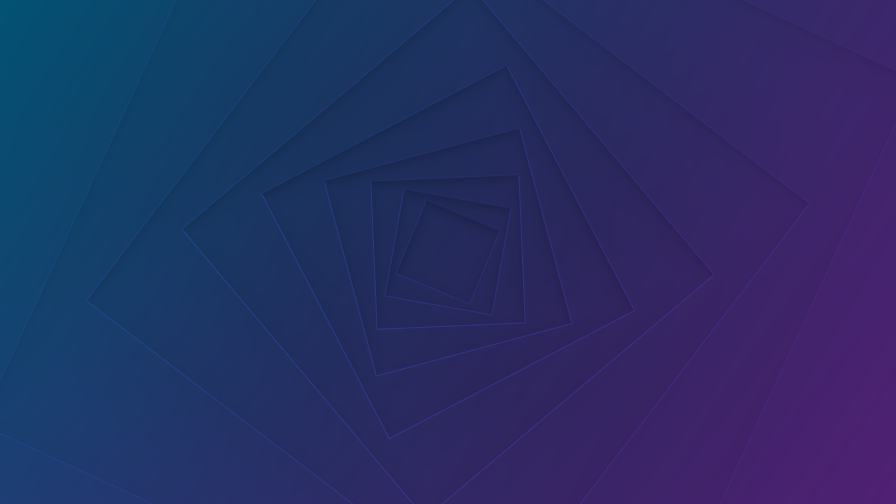
Reproduce this background procedurally as a WebGL 2 fragment shader.

```glsl
#version 300 es
precision highp float;
// Nested, twisting square cutouts over a teal to violet diagonal gradient.
uniform vec2 u_resolution;
out vec4 outColor;

const int SQUARE_COUNT = 8;
const float INNER_HALF_SIDE = 0.0788;
const float GROWTH = 1.366;
const float START_ANGLE = -0.395;
const float TWIST = 0.219;
const float LINE_WIDTH = 0.0021;
const float SHADOW_DROP = 0.008;

// Teal at the upper left, navy in the middle, violet at the lower right.
vec3 backdrop(vec2 uv) {
    float t = 0.73 * uv.x + 0.27 * (1.0 - uv.y);
    float mid = t - 0.5;
    vec3 color = vec3(0.008 + 0.29 * t,
                      0.305 - 0.31 * t + 0.125 * t * t,
                      0.39 + 0.16 * mid * mid);
    // The lower left corner leans towards a brighter blue.
    float corner = (1.0 - uv.x) * (1.0 - uv.y);
    return color + vec3(0.025, 0.0, 0.035) * corner * corner;
}

// Distance to the edge of a rotated square, negative inside.
float squareDistance(vec2 p, float halfSide, float angle) {
    vec2 axis = vec2(cos(angle), sin(angle));
    vec2 q = abs(vec2(dot(p, axis), dot(p, vec2(-axis.y, axis.x))));
    return max(q.x, q.y) - halfSide;
}

// Antialiased stroke along the zero level of a distance.
float stroke(float d, float width, float pixel) {
    return clamp(0.5 + (0.5 * width - abs(d)) / pixel, 0.0, 1.0);
}

// Soft shadow that a cutout's rim drops onto the layer below it.
float rimShadow(float d, float shiftedD, float blur, float pixel) {
    float inside = 1.0 - smoothstep(-pixel, pixel, d);
    return inside * smoothstep(-blur, blur, shiftedD);
}

void main() {
    vec2 uv = gl_FragCoord.xy / u_resolution;
    vec2 p = (gl_FragCoord.xy - 0.5 * u_resolution) / u_resolution.y;
    float pixel = 1.0 / u_resolution.y;

    // The stack of layers darkens towards its middle.
    vec3 color = backdrop(uv) * mix(0.91, 1.05, smoothstep(0.0, 0.9, length(p)));

    // Line tint drifts from blue to violet across the canvas.
    vec3 lineGlow = mix(vec3(0.01, 0.07, 0.19), vec3(0.06, 0.03, 0.16), uv.x);

    float halfSide = INNER_HALF_SIDE;
    for (int i = 0; i < SQUARE_COUNT; i++) {
        float level = float(i);
        float angle = START_ANGLE + TWIST * level;
        float d = squareDistance(p, halfSide, angle);
        float shiftedD = squareDistance(p + vec2(0.0, SHADOW_DROP), halfSide, angle);

        // A tight contact shadow plus a wide one that grows with the square.
        float tight = rimShadow(d, shiftedD, 0.016, pixel);
        float wide = rimShadow(d, shiftedD, 0.03 + 0.12 * halfSide, pixel);
        float shadowFade = 1.0 - 0.5 * smoothstep(4.0, 7.5, level);
        color *= 1.0 - shadowFade * (0.13 * tight + 0.10 * wide);

        // Edges that face upwards sink into the shadow.
        float upward = clamp((shiftedD - d) / SHADOW_DROP, 0.0, 1.0);
        float lineFade = mix(0.65, 1.0, smoothstep(0.0, 2.0, level));
        lineFade *= 1.0 - 0.6 * smoothstep(4.5, 7.5, level);
        lineFade *= 1.0 - 0.55 * upward * upward;
        color += lineGlow * lineFade * stroke(d, LINE_WIDTH, pixel);
        halfSide *= GROWTH;
    }

    outColor = vec4(color, 1.0);
}
```
